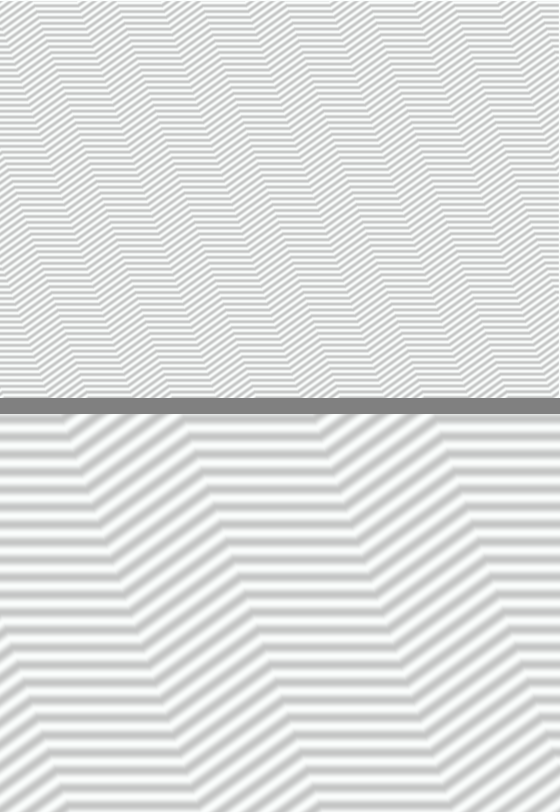
Top, the full canvas; bottom, a detail of the centre.
Write a WebGL 2 fragment shader that draws this pattern.

```glsl
#version 300 es
precision highp float;
// Soft grey stripes folded into a slanted, stepped zigzag on white.
uniform vec2 u_resolution;
out vec4 outColor;

const vec3 GROOVE = vec3(0.768, 0.772, 0.770);
const vec3 RIDGE = vec3(0.982, 0.993, 0.989);
const float TAU = 6.2831853;

// Lengths are fractions of the canvas width.
const float FOLD_PERIOD = 0.150;   // distance between folds across
const float RAMP_WIDTH = 0.073;    // sloping part of each fold
const float FOLD_LEAN = 0.352;     // sideways drift of folds per unit down
const float RAMP_SLOPE = 0.72;     // steepness of the sloping part
const float STRIPE_PITCH = 0.01045;
const float FOLD_START = -0.0143;
const float STRIPE_PHASE = 0.0;
const float MARGIN = 0.0025;

// Staircase height: rises over each ramp, then stays flat.
float staircase(float x, float period, float ramp) {
    float steps = floor(x / period);
    return steps * ramp + min(x - steps * period, ramp);
}

// Stripe coordinate: whole numbers lie on groove centres.
float stripeCoordinate(vec2 p, float lean, float slope, float pitch) {
    float across = p.x - lean * p.y - FOLD_START;
    float gain = slope / (1.0 + lean * slope);
    float rise = gain * staircase(across, FOLD_PERIOD, RAMP_WIDTH);
    return (p.y + rise) / pitch - STRIPE_PHASE;
}

// Rounded shading, 0 in the groove and 1 on the ridge.
float ridgeShade(float stripe, float crispness) {
    float wave = 0.5 - 0.5 * cos(TAU * stripe);
    return mix(wave, smoothstep(0.0, 1.0, wave), crispness);
}

void main() {
    // Measure down from the top edge.
    vec2 p = vec2(gl_FragCoord.x, u_resolution.y - gl_FragCoord.y) / u_resolution.x;
    float stripe = stripeCoordinate(p, FOLD_LEAN, RAMP_SLOPE, STRIPE_PITCH);
    vec3 color = mix(GROOVE, RIDGE, ridgeShade(stripe, 0.1));

    // Thin pale margin along the top and right edges.
    float edge = min(p.y, 1.0 - p.x);
    color = mix(RIDGE, color, smoothstep(0.3 * MARGIN, 1.3 * MARGIN, edge));
    outColor = vec4(color, 1.0);
}
```
